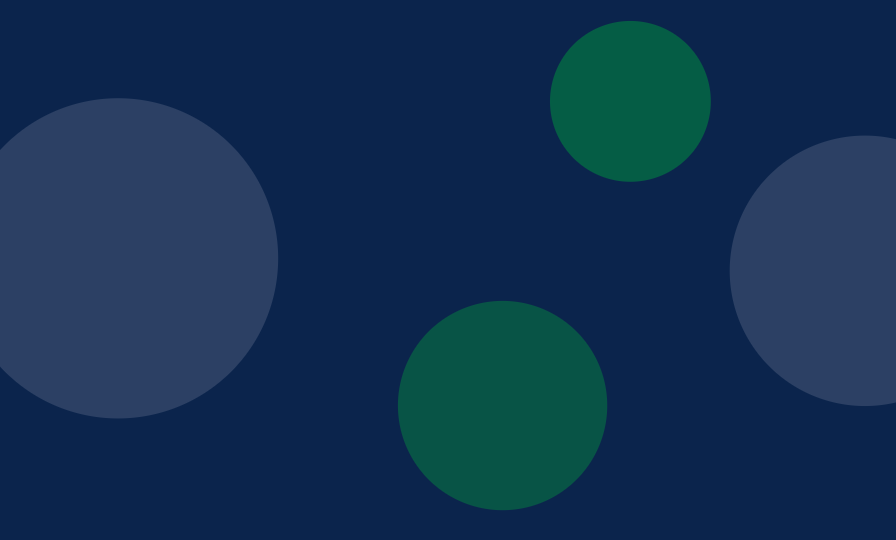
Reproduce this background procedurally as a WebGL 2 fragment shader.

```glsl
#version 300 es
precision highp float;

uniform vec2 u_resolution;
out vec4 fragColor;

const vec3 NAVY = vec3(0.042, 0.143, 0.298);
const vec3 SLATE = vec3(0.173, 0.251, 0.394);
const vec3 DEEP_GREEN = vec3(0.031, 0.330, 0.273);
const vec3 BRIGHT_GREEN = vec3(0.020, 0.364, 0.270);

// Discs: centre x, centre y, radius, in canvas heights
const int DISC_COUNT = 4;
const vec3 DISCS[DISC_COUNT] = vec3[](
    vec3(0.2186, 0.5216, 0.2965),
    vec3(1.6017, 0.4985, 0.2504),
    vec3(0.9307, 0.2490, 0.1938),
    vec3(1.1674, 0.8123, 0.1489)
);
const vec3 DISC_COLORS[DISC_COUNT] = vec3[](SLATE, SLATE, DEEP_GREEN, BRIGHT_GREEN);

// Signed distance to a disc edge, negative inside
float discDistance(vec2 point, vec3 disc) {
    return length(point - disc.xy) - disc.z;
}

void main() {
    vec2 point = gl_FragCoord.xy / u_resolution.y;
    float pixel = 1.0 / u_resolution.y;

    // Flat backdrop with antialiased discs on top
    vec3 color = NAVY;
    for (int i = 0; i < DISC_COUNT; i++) {
        float coverage = clamp(0.5 - discDistance(point, DISCS[i]) / pixel, 0.0, 1.0);
        color = mix(color, DISC_COLORS[i], coverage);
    }

    fragColor = vec4(color, 1.0);
}
```
